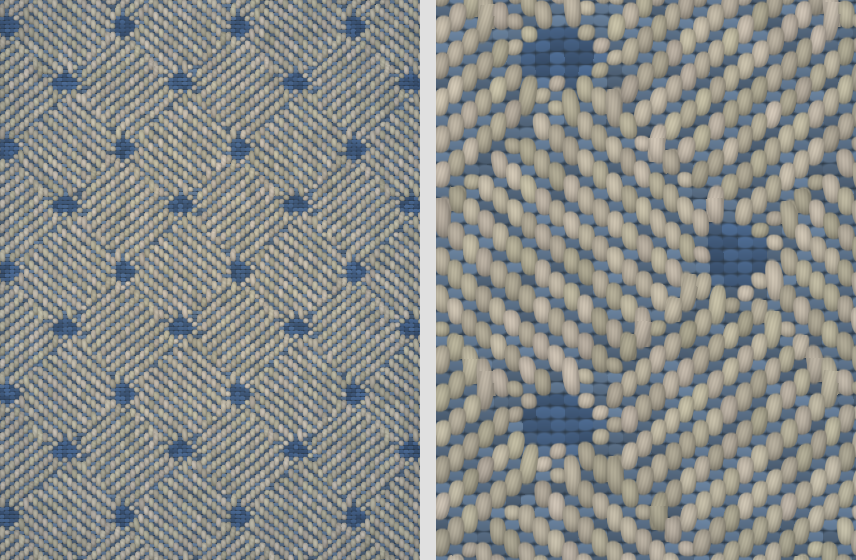
Left, the full canvas; right, a detail of the centre.
Write a Shadertoy shader that draws this texture.

```glsl
float hash(vec2 p) {
    p = fract(p * vec2(0.1731, 0.2317));
    p += dot(p, p.yx + 17.3);
    return fract(p.x * p.y * 43.7);
}

// Smooth drift from layered sines, roughly -1 to 1
float drift(vec2 p) {
    return 0.5 * sin(p.x * 1.7 + 1.3 * sin(p.y * 1.1))
         + 0.3 * sin(p.y * 3.1 - p.x * 1.9 + 2.0)
         + 0.2 * sin(p.x * 6.3 + p.y * 4.7);
}

// Offset of a thread crossing from the nearest repeat of a motif centre
vec2 toCentre(vec2 cell, vec2 centre) {
    vec2 repeat = vec2(24.0, 30.0);
    return mod(cell - centre + 0.5 * repeat, repeat) - 0.5 * repeat;
}

// Radius around the blue spots, 1 at their rim; alternate spots are wider
float spotRadius(vec2 cell) {
    float narrow = length(toCentre(cell, vec2(1.3, 6.0)) / vec2(1.9, 2.3));
    float wide = length(toCentre(cell, vec2(13.3, 19.8)) / vec2(2.5, 2.1));
    return min(narrow, wide);
}

// Twill direction: +1 falls to the right, -1 rises, in chequered diamonds
float twillDirection(vec2 cell) {
    vec2 d = toCentre(cell, vec2(13.3, 6.0)) / vec2(12.0, 15.0);
    return abs(d.x - d.y) < 1.14 && abs(d.x + d.y) < 0.92 ? 1.0 : -1.0;
}

// Is the cream warp above the blue weft at this crossing?
bool warpOnTop(vec2 cell) {
    float r = spotRadius(cell);
    if (r < 1.0) return false;
    if (r < 1.6) return mod(cell.x + cell.y, 2.0) > 0.5;
    return mod(cell.y - twillDirection(cell) * cell.x, 3.0) > 0.5;
}

// First and last row of the warp float passing through a cell
vec2 floatSpan(vec2 cell) {
    vec2 span = cell.yy;
    for (int i = 0; i < 3; i++) {
        if (warpOnTop(vec2(cell.x, span.x - 1.0))) span.x -= 1.0; else break;
    }
    for (int i = 0; i < 3; i++) {
        if (warpOnTop(vec2(cell.x, span.y + 1.0))) span.y += 1.0; else break;
    }
    return span;
}

void mainImage(out vec4 fragColor, in vec2 fragCoord) {
    vec2 uv = fragCoord / iResolution.xy;
    vec2 threads = vec2(87.3, 137.1);
    vec2 p = vec2(uv.x, 1.0 - uv.y) * threads;
    vec2 pixel = threads / iResolution.xy;

    // Uneven thread tension
    p += vec2(0.15, 0.18) * vec2(drift(p.yx * 0.21), drift(p * 0.19 + 4.0));
    vec2 cell = floor(p);
    vec2 local = fract(p) - 0.5;

    // Blue weft: rounded beads over a dark gap
    float bead = length(local / vec2(0.75, 0.54));
    float weftCover = 1.0 - smoothstep(0.65, 1.2, bead);
    float weftTone = 0.84 + 0.32 * hash(cell + 31.0) - 0.12 * local.y;
    vec3 weft = mix(vec3(0.35, 0.43, 0.52), vec3(0.26, 0.36, 0.49),
                    1.0 - smoothstep(0.9, 1.4, spotRadius(cell)));
    vec3 color = mix(vec3(0.18, 0.23, 0.28), weft * weftTone, weftCover);

    // Cream warp floats, bulging past their own rows and columns
    for (int k = 0; k < 9; k++) {
        vec2 c = cell + vec2(float(k % 3) - 1.0, float(k / 3) - 1.0);
        if (!warpOnTop(c)) continue;
        vec2 span = floatSpan(c);
        float halfLength = 0.5 * (span.y - span.x + 1.0) + 0.14;
        float y = p.y - 0.5 * (span.x + span.y + 1.0);
        float x = p.x - c.x - 0.5 - 0.1 * twillDirection(c) * y;
        vec2 d = abs(vec2(x / 0.57, y / halfLength));
        float edge = pow(pow(d.x, 2.5) + pow(d.y, 2.5), 0.4);
        float soft = 0.06 + 0.6 * max(pixel.x, pixel.y / halfLength);
        float cover = 1.0 - smoothstep(1.0 - soft, 1.0 + soft, edge);

        // Dyed yarn varies from straw to pale pink
        float seed = hash(vec2(c.x, span.x));
        vec3 yarn = mix(vec3(0.68, 0.66, 0.57), vec3(0.72, 0.68, 0.63), seed);
        yarn *= 0.92 + 0.16 * hash(vec2(span.x, c.x) + 7.0);
        float shade = 1.04 - 0.25 * min(edge * edge, 1.3) - 0.1 * x - 0.07 * y / halfLength;
        float fibre = 0.025 * sin(x * 26.0 + y * 3.0 + seed * 6.0);
        color = mix(color, yarn * (shade + fibre), cover);
    }

    // Broad fading and light falling off toward the corners
    vec2 q = uv - vec2(0.47, 0.56);
    color *= 1.02 - 0.2 * dot(q, q) + 0.012 * drift(uv * 5.0);
    color = mix(color, color * vec3(0.97, 0.995, 1.03), smoothstep(0.1, 0.6, length(q)));
    fragColor = vec4(clamp(color, 0.0, 1.0), 1.0);
}
```
